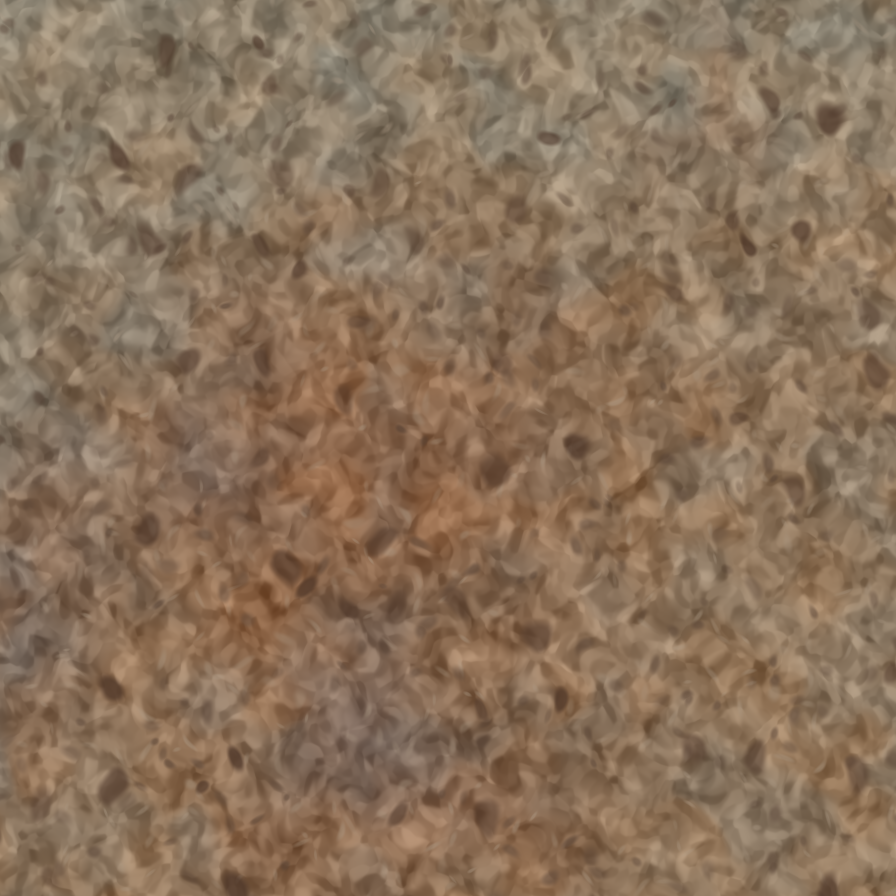
This texture is drawn by a WebGL 1 fragment shader. Its source:

```glsl
precision highp float;
// Weathered, rust-stained stone: broad warped stains set the colour, layers of
// soft cellular grains give the texture, and scattered ellipses add dark pits
// and pale flecks.
uniform vec2 u_resolution;

vec2 hash2(vec2 p) {
  vec2 q = vec2(dot(p, vec2(127.1, 311.7)), dot(p, vec2(269.5, 183.3)));
  return fract(sin(q) * 43758.5);
}

// Cellular noise with blended borders: random tone per cell, in -1..1.
float softGrains(vec2 p, float sharpness) {
  vec2 cell = floor(p);
  float tone = 0.0, total = 0.0;
  for (int y = -1; y <= 1; y++) {
    for (int x = -1; x <= 1; x++) {
      vec2 id = cell + vec2(float(x), float(y));
      vec2 d = id + hash2(id) - p;
      float weight = exp(-sharpness * dot(d, d));
      tone += weight * (hash2(id + 57.3).x * 2.0 - 1.0);
      total += weight;
    }
  }
  return tone / max(total, 1e-5);
}

// Soft ellipses, one per chosen cell; turn sets how far they lean from upright.
float scatter(vec2 p, float chance, vec2 radius, float turn, float softness) {
  vec2 cell = floor(p);
  float mask = 0.0;
  for (int y = -1; y <= 1; y++) {
    for (int x = -1; x <= 1; x++) {
      vec2 id = cell + vec2(float(x), float(y));
      vec2 pick = hash2(id + 19.7);
      vec2 shape = hash2(id + 83.1);
      vec2 d = p - id - hash2(id);
      float angle = (shape.x - 0.5) * turn;
      float c = cos(angle), s = sin(angle);
      d = vec2(c * d.x - s * d.y, s * d.x + c * d.y);
      float dist = length(d / (radius * mix(0.55, 1.2, shape.y)));
      float spot = 1.0 - smoothstep(1.0 - softness, 1.0 + softness, dist);
      mask = max(mask, spot * step(pick.x, chance) * mix(0.45, 1.0, pick.y));
    }
  }
  return mask;
}

// Round stain that fades outwards.
float stain(vec2 p, vec2 centre, vec2 radius) {
  vec2 d = (p - centre) / radius;
  return exp(-dot(d, d));
}

void main() {
  vec2 uv = gl_FragCoord.xy / u_resolution;

  // Uneven outlines for stains and grains
  vec2 sway = sin(uv.yx * vec2(17.0, 21.0) + 3.0 * sin(uv * 9.0));
  vec2 ragged = vec2(softGrains(uv * 13.0, 5.0), softGrains(uv * 13.0 + 40.0, 5.0));
  vec2 p = uv + 0.018 * sway + 0.045 * ragged;
  vec2 g = uv + 0.004 * sin(uv.yx * 83.0 + 2.0 * sin(uv * 47.0));

  // Broad stains
  vec3 color = vec3(0.565, 0.47, 0.37);
  float grey = smoothstep(0.15, 0.65, p.y - 0.45 * p.x);
  color = mix(color, vec3(0.55, 0.505, 0.43), grey);
  float rust = stain(p, vec2(0.38, 0.47), vec2(0.30, 0.27))
             + 0.6 * stain(p, vec2(0.45, 0.08), vec2(0.25, 0.14))
             + 0.4 * stain(p, vec2(0.78, 0.90), vec2(0.04, 0.12));
  color = mix(color, vec3(0.535, 0.385, 0.28), min(rust, 1.0) * 0.95);
  float shade = stain(p, vec2(0.42, 0.19), vec2(0.11, 0.10))
              + 0.6 * stain(p, vec2(0.25, 0.48), vec2(0.07, 0.08))
              + 0.7 * stain(p, vec2(0.02, 0.33), vec2(0.10, 0.16));
  color = mix(color, vec3(0.445, 0.375, 0.34), min(shade, 1.0) * 0.85);

  // Grains from coarse to fine, and a slight warm-cool drift
  float tone = 0.045 * softGrains(g * 26.0 + 7.0, 6.0)
             + 0.085 * softGrains(g * vec2(62.0, 52.0) + 31.0, 7.0)
             + 0.065 * softGrains(g * vec2(112.0, 96.0) + 63.0, 6.0);
  color += tone * vec3(1.0, 0.98, 0.93);
  color += 0.028 * softGrains(g * 20.0 + 91.0, 5.0) * vec3(1.0, -0.1, -0.9);

  // Pale flecks, then small and large dark pits
  float flecks = scatter(g * 42.0, 0.28, vec2(0.13, 0.33), 2.6, 0.6);
  color = mix(color, vec3(0.68, 0.61, 0.53), 0.42 * flecks);
  float smallPits = scatter(g * 34.0 + 11.0, 0.26, vec2(0.20, 0.29), 2.4, 0.55);
  color = mix(color, vec3(0.33, 0.25, 0.20), 0.55 * smallPits);
  float largePits = scatter(g * 15.0 + 5.0, 0.24, vec2(0.17, 0.24), 1.8, 0.35);
  color = mix(color, vec3(0.29, 0.20, 0.15), 0.72 * largePits);

  gl_FragColor = vec4(clamp(color, 0.0, 1.0), 1.0);
}
```
